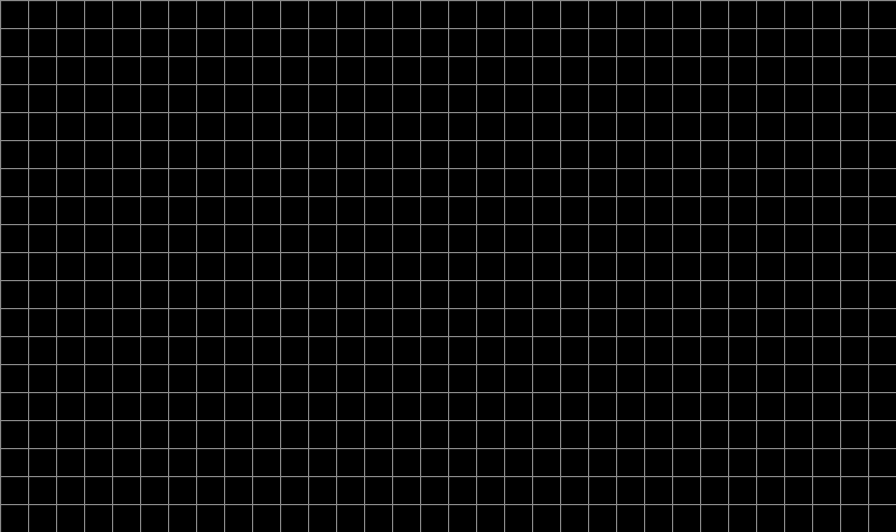
Give the GLSL for this pattern, as a Shadertoy shader.

```glsl
// Thin grey square grid on black, 32 cells across and 19 down.
// Each axis measures the distance to its nearest rule, in cells from the
// top left; the rule is filtered to the pixel size and the axes are joined.

#define CELLS vec2(32.0, 19.0)
#define LINE_WIDTH (1.0 / 24.0)
#define LINE_COLOR vec3(0.549)
#define GROUND_COLOR vec3(0.0)

// Coverage of the rules that start each cell, for both axes at once
vec2 ruleCoverage(vec2 cellPos, vec2 pixel) {
    // Every rule lies just inside the leading edge of its cell
    vec2 fromFirst = cellPos - 0.5 * LINE_WIDTH;
    vec2 nearest = clamp(floor(fromFirst + 0.5), vec2(0.0), CELLS - 1.0);
    vec2 dist = abs(fromFirst - nearest);

    // Rules finer than a pixel fade instead of growing wider
    vec2 reach = max(pixel, 0.5 * (pixel + LINE_WIDTH));
    vec2 fade = min(LINE_WIDTH / pixel, vec2(1.0));
    return fade * clamp((reach - dist) / pixel, 0.0, 1.0);
}

void mainImage(out vec4 fragColor, in vec2 fragCoord) {
    // Cell coordinates, counted down from the top left corner
    vec2 uv = fragCoord / iResolution.xy;
    vec2 cellPos = vec2(uv.x, 1.0 - uv.y) * CELLS;
    vec2 pixel = CELLS / iResolution.xy;

    // Union of upright and level rules
    vec2 rule = ruleCoverage(cellPos, pixel);
    float grid = 1.0 - (1.0 - rule.x) * (1.0 - rule.y);

    fragColor = vec4(mix(GROUND_COLOR, LINE_COLOR, grid), 1.0);
}
```
